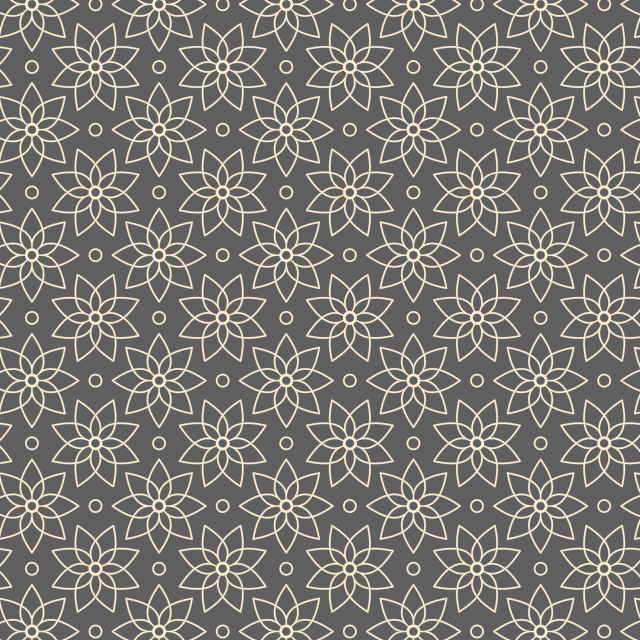
Reproduce this pattern procedurally as a Shadertoy shader.

```glsl
const float PI = 3.14159265;
const float PETALS = 8.0;
const vec3 SLATE = vec3(0.372, 0.372, 0.372);
const vec3 CREAM = vec3(1.0, 0.935, 0.82);

// Offset from the nearest point of a rectangular lattice
vec2 latticeOffset(vec2 p, vec2 origin, vec2 period) {
    vec2 cell = (p - origin) / period;
    return (fract(cell + 0.5) - 0.5) * period;
}

float segmentDistance(vec2 p, vec2 a, vec2 b) {
    vec2 ab = b - a;
    float t = clamp(dot(p - a, ab) / dot(ab, ab), 0.0, 1.0);
    return length(p - a - t * ab);
}

vec2 cubicPoint(vec2 a, vec2 b, vec2 c, vec2 d, float t) {
    float s = 1.0 - t;
    return s * s * s * a + 3.0 * s * s * t * b + 3.0 * s * t * t * c + t * t * t * d;
}

// Distance to one side of a petal, traced from its tip to the hub
float petalSideDistance(vec2 p) {
    const int STEPS = 20;
    vec2 tip = vec2(cos(PI / PETALS), sin(PI / PETALS));
    vec2 previous = tip;
    float d = 1e3;
    for (int i = 1; i <= STEPS; i++) {
        float t = float(i) / float(STEPS);
        vec2 next = cubicPoint(tip, vec2(0.737, 0.088), vec2(0.421, -0.298), vec2(0.05, 0.0), t);
        d = min(d, segmentDistance(p, previous, next));
        previous = next;
    }
    return d;
}

// Rotate into one sector, centred where neighbouring petals cross
vec2 foldSector(vec2 p, float crossing) {
    float sector = 2.0 * PI / PETALS;
    float angle = mod(atan(p.y, p.x) - crossing + 0.5 * sector, sector) - 0.5 * sector;
    return length(p) * vec2(cos(angle), abs(sin(angle)));
}

// Signed distance to the inked flower: overlapping petals and a pierced hub
float flowerDistance(vec2 p, float radius, float crossing, float halfLine) {
    vec2 q = foldSector(p, crossing) / radius;
    float sides = min(petalSideDistance(q), petalSideDistance(vec2(q.x, -q.y)));
    float ink = min(sides * radius - halfLine, length(p) - 0.15 * radius);
    return max(ink, 0.09 * radius - length(p));
}

float ringDistance(vec2 p, float radius, float halfLine) {
    return abs(length(p) - radius) - halfLine;
}

void mainImage(out vec4 fragColor, in vec2 fragCoord) {
    vec2 uv = fragCoord / iResolution.xy;
    float pixel = 1.0 / min(iResolution.x, iResolution.y);

    vec2 period = vec2(0.1987, 0.196);
    vec2 origin = vec2(0.0499, 0.0133);
    float halfLine = 0.0014;

    // Two staggered lattices, alternately turned by half a sector
    float d = 1e3;
    for (int i = 0; i < 2; i++) {
        float turn = float(i);
        vec2 flowerOrigin = origin + 0.5 * turn * period;
        vec2 ringOrigin = flowerOrigin + vec2(0.5 * period.x, 0.0);
        vec2 flower = latticeOffset(uv, flowerOrigin, period);
        vec2 ring = latticeOffset(uv, ringOrigin, period);
        d = min(d, flowerDistance(flower, 0.0728, (1.0 - turn) * PI / PETALS, halfLine));
        d = min(d, ringDistance(ring, 0.0094, halfLine));
    }

    float ink = 1.0 - smoothstep(-0.75 * pixel, 0.75 * pixel, d);
    fragColor = vec4(mix(SLATE, CREAM, ink), 1.0);
}
```
